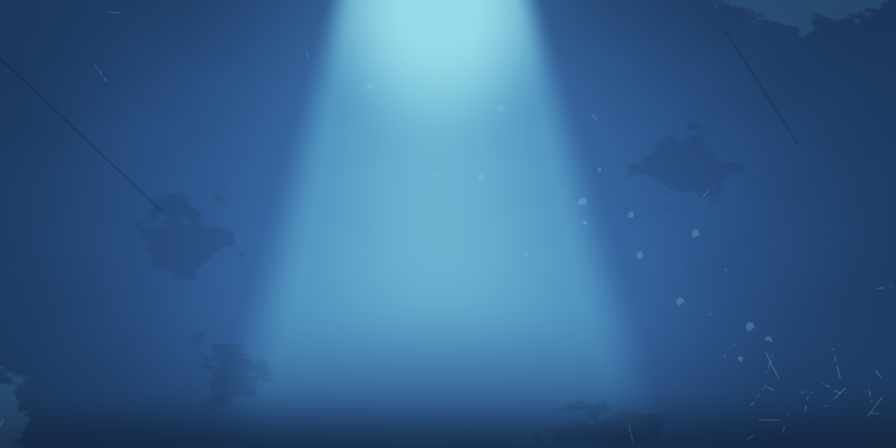
Give the GLSL for this background, as a Shadertoy shader.

```glsl
float hash(vec2 p) {
    return fract(sin(dot(p, vec2(127.1, 311.7))) * 43758.5453);
}

float noise(vec2 p) {
    vec2 i = floor(p), f = fract(p);
    f = f * f * (3.0 - 2.0 * f);
    return mix(mix(hash(i), hash(i + vec2(1, 0)), f.x),
               mix(hash(i + vec2(0, 1)), hash(i + vec2(1, 1)), f.x), f.y);
}

float fbm(vec2 p) {
    float sum = 0.0, amp = 0.5;
    for (int i = 0; i < 5; i++) {
        sum += amp * noise(p);
        p = p * 2.03 + 17.3;
        amp *= 0.5;
    }
    return sum;
}

float segment(vec2 p, vec2 a, vec2 b) {
    vec2 d = b - a;
    return length(p - a - d * clamp(dot(p - a, d) / dot(d, d), 0.0, 1.0));
}

// Ragged stain with a noisy outline
float stain(vec2 p, vec2 center, vec2 size) {
    float d = length((p - center) / size) + 1.8 * (fbm(p * vec2(20, 32)) - 0.5);
    return 1.0 - smoothstep(0.65, 0.95, d);
}

void mainImage(out vec4 fragColor, in vec2 fragCoord) {
    vec2 p = fragCoord / iResolution.y;
    p.x += 1.0 - 0.5 * iResolution.x / iResolution.y;
    float pixel = 1.0 / iResolution.y;
    float depth = 1.0 - p.y;

    // Blue wall with dark borders
    float rim = length((p - vec2(0.98, 0.5)) * vec2(0.9, 1.45));
    vec3 color = mix(vec3(0.175, 0.345, 0.57), vec3(0.11, 0.22, 0.37), smoothstep(0.3, 1.08, rim));
    color *= 0.93 + 0.14 * fbm(p * vec2(3, 4));

    // Halo around the widening beam
    float offset = abs(p.x - 0.968 - 0.018 * depth);
    float halfWidth = 0.212 + 0.25 * depth;
    float outside = max(offset - halfWidth, 0.0);
    float floorFade = smoothstep(-0.02, 0.34, p.y);
    color = mix(color, vec3(0.24, 0.44, 0.66), 0.65 * exp(-outside * 6.0) * floorFade);

    // Beam body, brighter along its axis
    float blur = 0.035 + 0.045 * depth;
    float beam = 1.0 - smoothstep(halfWidth - blur, halfWidth + blur, offset);
    float across = offset / halfWidth;
    vec3 beamColor = mix(vec3(0.28, 0.54, 0.73), vec3(0.42, 0.70, 0.82), exp(-1.6 * across * across));
    beamColor = mix(vec3(0.27, 0.52, 0.71), beamColor, smoothstep(0.0, 0.45, p.y));
    color = mix(color, beamColor, beam * floorFade);

    // Pale source at the top
    float source = length((p - vec2(0.98, 0.98)) * vec2(1.0, 0.95));
    color = mix(color, vec3(0.59, 0.86, 0.91), beam * (1.0 - smoothstep(0.06, 0.31, source)));

    // Dark stains and worn light corners
    float dark = stain(p, vec2(0.41, 0.47), vec2(0.12, 0.09));
    dark += stain(p, vec2(1.53, 0.62), vec2(0.12, 0.09));
    dark += stain(p, vec2(0.51, 0.18), vec2(0.10, 0.07));
    dark += stain(p, vec2(1.36, 0.04), vec2(0.14, 0.05));
    color *= 1.0 - 0.09 * min(dark, 1.0);
    float worn = stain(p, vec2(1.79, 1.0), vec2(0.20, 0.07));
    worn += stain(p, vec2(0.0, 0.08), vec2(0.07, 0.10));
    color = mix(color, vec3(0.25, 0.46, 0.60), 0.28 * min(worn, 1.0));

    // Long creases on both sides
    float crease = min(segment(p, vec2(0.0, 0.87), vec2(0.36, 0.53)),
                       segment(p, vec2(1.62, 0.93), vec2(1.78, 0.68)));
    color *= 1.0 - 0.12 * (1.0 - smoothstep(0.001, 0.003 + pixel, crease));

    // Drifting specks along a falling diagonal
    for (int i = 0; i < 24; i++) {
        float k = float(i);
        vec2 jitter = vec2(hash(vec2(k, 1.0)), hash(vec2(k, 2.0))) - 0.5;
        vec2 center = mix(vec2(0.76, 0.88), vec2(1.70, 0.24), k / 23.0) + jitter * vec2(0.26, 0.18);
        float radius = mix(0.002, 0.011, pow(hash(vec2(k, 3.0)), 2.0));
        float d = length(p - center) + 0.006 * (noise(p * 130.0) - 0.5);
        float speck = 1.0 - smoothstep(radius - pixel, radius + pixel, d);
        color = mix(color, vec3(0.60, 0.82, 0.88), 0.24 * speck);
    }

    // Fine scratches: half in the lower right corner, half anywhere
    for (int i = 0; i < 28; i++) {
        float k = float(i);
        vec2 r = vec2(hash(vec2(k, 5.0)), hash(vec2(k, 6.0)));
        vec2 start = i < 14 ? vec2(1.66, 0.0) + r * vec2(0.32, 0.17) : r * vec2(2.0, 1.0);
        float angle = 3.14 * hash(vec2(k, 7.0));
        vec2 stroke = vec2(cos(angle), sin(angle)) * mix(0.015, 0.07, hash(vec2(k, 8.0)));
        float scratch = 1.0 - smoothstep(0.0005, 0.001 + pixel, segment(p, start, start + stroke));
        scratch *= smoothstep(0.3, 0.6, noise(p * 90.0));
        color = mix(color, vec3(0.45, 0.68, 0.78), 0.25 * scratch);
    }

    // Shadow along the bottom edge
    color *= mix(0.72, 1.0, smoothstep(-0.02, 0.14, p.y));
    fragColor = vec4(color, 1.0);
}
```
